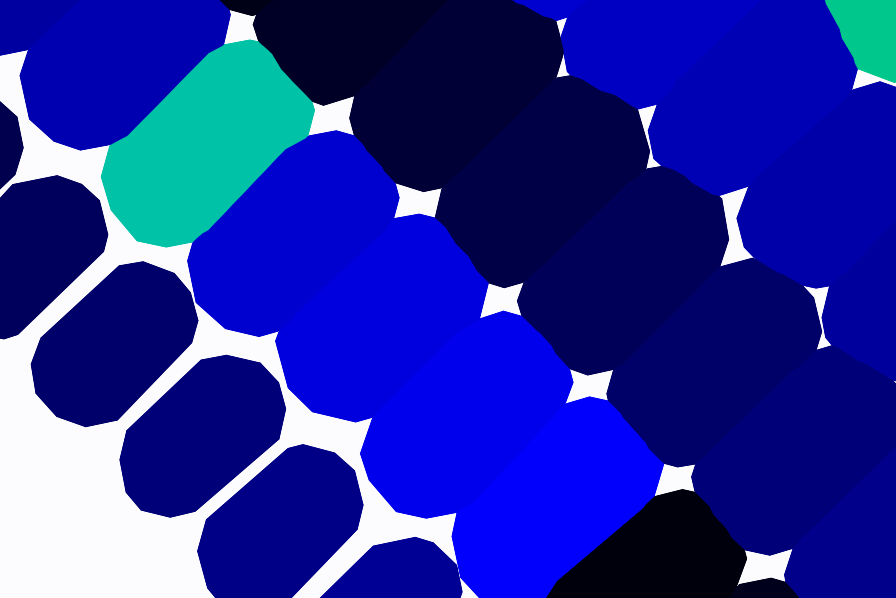
Give the GLSL for this pattern, as a Shadertoy shader.

```glsl
const float TILT = 0.764;          // direction of the long axis, radians
const float ROW_GAP = 0.355;       // spacing of rows along the long axis
const float CELL_GAP = 0.21;       // spacing of cells inside a row
const float ROW_ORIGIN = -0.105;
const float SPINE = 0.7;           // half spine length relative to radius
const float ROUGHNESS = 0.08;      // variation of the facet distances
const float FACET_TURN = 0.3;      // variation of the facet angles
const float WANDER = 0.016;        // displacement of the cell centres
const int FACETS = 12;
const int FIRST_ROW = -1;
const int LAST_ROW = 3;
const vec2 ACCENT_CELL = vec2(0.0, -2.0);
const vec3 PAPER = vec3(0.99, 0.99, 1.0);
const vec3 TEAL = vec3(0.0, 0.76, 0.65);
const vec3 GREEN = vec3(0.0, 0.78, 0.55);

// Per row: shift along the row, starting tone, tone step, cell radius
const vec4 ROWS[5] = vec4[5](
    vec4(-0.12, 0.47, 0.055, 0.094),
    vec4(-0.052, 0.87, 0.06, 0.119),
    vec4(-0.037, 0.28, 0.065, 0.12),
    vec4(-0.10, 0.76, -0.05, 0.119),
    vec4(-0.04, 0.5, 0.0, 0.119));

float hash(vec3 p) {
    p = fract(p * vec3(0.1031, 0.1130, 0.0973) + 0.37);
    p += dot(p, p.yzx + 33.33);
    return fract((p.x + p.y) * p.z);
}

// Faceted capsule lying along x, with irregular sides
float cellDistance(vec2 p, float radius, vec2 id) {
    float d = -1.0;
    for (int k = 0; k < FACETS; k++) {
        float turn = FACET_TURN * (hash(vec3(id, k)) - 0.5);
        float angle = (float(k) + turn) * 6.28319 / float(FACETS);
        vec2 n = vec2(cos(angle), sin(angle));
        float reach = 1.0 - ROUGHNESS * hash(vec3(id, k + 40));
        d = max(d, dot(p, n) - radius * (SPINE * abs(n.x) + reach));
    }
    return d;
}

// Blue ramp stepping along each row, with a few green cells
vec3 cellColor(vec2 id, vec4 row) {
    if (int(id.x) == LAST_ROW) return GREEN;
    if (id == ACCENT_CELL) return TEAL;
    return vec3(0.0, 0.0, fract(row.y + row.z * id.y));
}

void mainImage(out vec4 fragColor, in vec2 fragCoord) {
    float pixel = 1.0 / iResolution.y;
    vec2 p = (fragCoord - 0.5 * iResolution.xy) * pixel;
    float c = cos(TILT), s = sin(TILT);
    vec2 q = vec2(c * p.x + s * p.y, s * p.x - c * p.y);

    // Find the two nearest cells
    float nearest = 1.0, second = 1.0;
    vec3 nearColor = PAPER, secondColor = PAPER;
    int middleRow = int(floor((q.x - ROW_ORIGIN) / ROW_GAP + 0.5));
    for (int r = middleRow - 1; r <= middleRow + 1; r++) {
        if (r < FIRST_ROW || r > LAST_ROW) continue;
        vec4 row = ROWS[r - FIRST_ROW];
        float middleCell = floor((q.y - row.x) / CELL_GAP + 0.5);
        for (int j = -1; j <= 1; j++) {
            vec2 id = vec2(r, middleCell + float(j));
            vec2 center = vec2(ROW_ORIGIN, row.x) + id * vec2(ROW_GAP, CELL_GAP);
            center += WANDER * (vec2(hash(vec3(id, 81)), hash(vec3(id, 97))) - 0.5);
            float d = cellDistance(q - center, row.w, id);
            vec3 color = cellColor(id, row);
            if (d < nearest) {
                second = nearest;
                secondColor = nearColor;
                nearest = d;
                nearColor = color;
            } else if (d < second) {
                second = d;
                secondColor = color;
            }
        }
    }

    // Smooth the seams between cells, then their outline on the paper
    float seam = 0.5 - 0.5 * smoothstep(0.0, pixel, second - nearest);
    vec3 ink = mix(nearColor, secondColor, seam);
    float cover = 1.0 - smoothstep(-0.5 * pixel, 0.5 * pixel, nearest);
    fragColor = vec4(mix(PAPER, ink, cover), 1.0);
}
```
